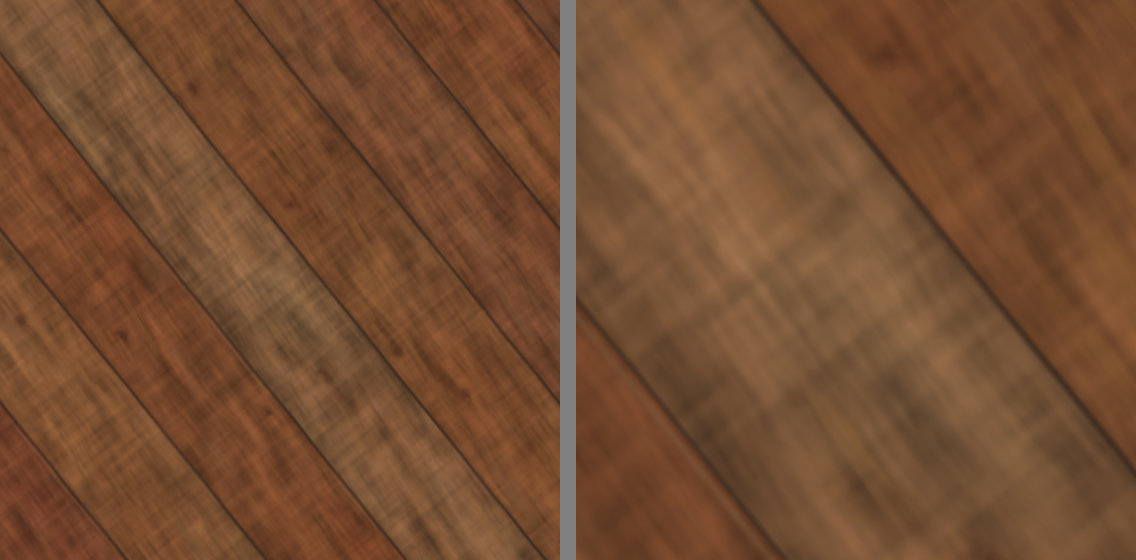
Left, the full canvas; right, a detail of the centre.
This texture is drawn by a Shadertoy shader. Its source:

```glsl
// Diagonal worn wooden planks with thin dark seams, streaked grain, saw marks and knots.

const vec2 ALONG = vec2(0.626, -0.780);   // plank direction
const vec2 ACROSS = vec2(0.780, 0.626);   // from plank to plank
const float PLANK_WIDTH = 0.1945;
const float FIRST_SEAM = 0.177;
const vec3 SEAM_COLOR = vec3(0.235, 0.165, 0.125);
const vec3 KNOT_COLOR = vec3(0.27, 0.15, 0.10);
const vec3 GOLD_COLOR = vec3(0.57, 0.38, 0.20);
const vec3 WORN_COLOR = vec3(0.54, 0.40, 0.28);

// Stain of each plank, from lower left to upper right
const vec3 STAINS[8] = vec3[8](
    vec3(0.440, 0.245, 0.160), vec3(0.480, 0.310, 0.190),
    vec3(0.450, 0.262, 0.158), vec3(0.470, 0.328, 0.217),
    vec3(0.452, 0.280, 0.168), vec3(0.448, 0.275, 0.178),
    vec3(0.460, 0.272, 0.165), vec3(0.385, 0.235, 0.155));

// Integer hash of a lattice cell, 0 to 1 per component
vec2 hash2(vec2 cell) {
    uvec2 v = uvec2(ivec2(cell)) * 1664525u + 1013904223u;
    v.x += v.y * 1664525u;
    v.y += v.x * 1664525u;
    v ^= v >> 16u;
    v.x += v.y * 1664525u;
    v.y += v.x * 1664525u;
    v ^= v >> 16u;
    return vec2(v & 65535u) / 65535.0;
}

float noise(vec2 p) {
    vec2 i = floor(p), f = fract(p);
    f = f * f * (3.0 - 2.0 * f);
    float low = mix(hash2(i).x, hash2(i + vec2(1, 0)).x, f.x);
    float high = mix(hash2(i + vec2(0, 1)).x, hash2(i + vec2(1, 1)).x, f.x);
    return mix(low, high, f.y);
}

float fbm(vec2 p) {
    float sum = 0.0, gain = 0.533;
    for (int i = 0; i < 4; i++) {
        sum += gain * noise(p);
        p = p * 2.03 + 17.3;
        gain *= 0.5;
    }
    return sum;
}

// Strength of the scattered knots; q is (along, across) within one plank
float knots(vec2 q, float plank) {
    const float SPACING = 0.19;
    float cell = floor(q.x / SPACING), strength = 0.0;
    for (float k = -1.0; k <= 1.0; k++) {
        vec2 id = vec2(cell + k, plank * 7.0 + 3.0);
        vec2 place = hash2(id), kind = hash2(id + 41.0);
        vec2 center = vec2((id.x + place.x) * SPACING, mix(0.12, 0.88, place.y) * PLANK_WIDTH);
        vec2 offset = (q - center) * vec2(0.7, 1.0);
        float radius = mix(0.011, 0.022, kind.y);
        float ragged = length(offset) + 0.014 * (fbm(q * 75.0 + plank) - 0.5);
        strength += step(0.6, kind.x) * exp(-3.0 * ragged * abs(ragged) / (radius * radius));
    }
    return min(strength, 1.0);
}

// Wood surface without the seams
vec3 wood(vec2 q, float plank) {
    vec2 shift = plank * vec2(13.7, 29.3);
    float bend = 0.02 * (fbm(q * vec2(5.0, 9.0) + shift) - 0.5);
    vec2 g = vec2(q.x, q.y + bend + 0.07 * q.x);
    float streak = fbm(g * vec2(6.0, 48.0) + shift);
    float blotch = fbm(g * vec2(24.0, 34.0) + shift + 71.0);
    float fiber = noise(g * vec2(22.0, 170.0) + shift);
    float saw = noise(g * vec2(150.0, 18.0) + shift) + noise(g * vec2(85.0, 12.0) - shift);
    float tint = fbm(q * vec2(4.0, 9.0) + shift + 130.0);

    vec3 color = STAINS[int(clamp(plank, 0.0, 7.0))];
    color *= 1.015 + 0.46 * (streak - 0.5) + 0.34 * (blotch - 0.5)
           + 0.13 * (fiber - 0.5) + 0.10 * (saw - 1.0);
    color *= 1.0 + (tint - 0.5) * vec3(0.04, 0.20, 0.26);

    // Golden streaks and pale scrapes
    float gold = smoothstep(0.56, 0.82, fbm(g * vec2(8.0, 60.0) + shift + 211.0));
    float scrape = smoothstep(0.72, 0.95, noise(g * vec2(6.0, 46.0) + shift + 307.0));
    color = mix(color, GOLD_COLOR, 0.36 * gold);
    color = mix(color, WORN_COLOR, 0.22 * scrape);
    return mix(color, KNOT_COLOR, 0.6 * knots(q, plank));
}

void mainImage(out vec4 fragColor, in vec2 fragCoord) {
    vec2 p = fragCoord / iResolution.y;
    float pixel = 1.0 / iResolution.y;
    float t = dot(p, ALONG);
    float s = dot(p, ACROSS) - FIRST_SEAM + 0.002 * (noise(vec2(t * 9.0, 5.0)) - 0.5);
    float plank = floor(s / PLANK_WIDTH) + 1.0;
    float inside = s - (plank - 1.0) * PLANK_WIDTH;
    float toUpper = PLANK_WIDTH - inside;
    float seamDist = min(inside, toUpper);
    vec3 color = wood(vec2(t, inside), plank);

    // Worn light edge below each seam, then soft shade and dark gap
    float seam = floor(s / PLANK_WIDTH + 0.5);
    float wear = noise(vec2(t * 14.0, seam * 5.0 + 60.0));
    float edge = smoothstep(0.003, 0.006, toUpper) * (1.0 - smoothstep(0.006, 0.011, toUpper));
    color = mix(color, WORN_COLOR, 0.40 * edge * smoothstep(0.4, 0.9, wear));
    color *= 1.0 - 0.15 * exp(-seamDist / 0.010);
    float gap = 1.0 - smoothstep(0.0, 0.0032 + pixel, seamDist);
    color = mix(color, SEAM_COLOR, gap * mix(0.95, 0.55, wear));

    fragColor = vec4(color, 1.0);
}
```
